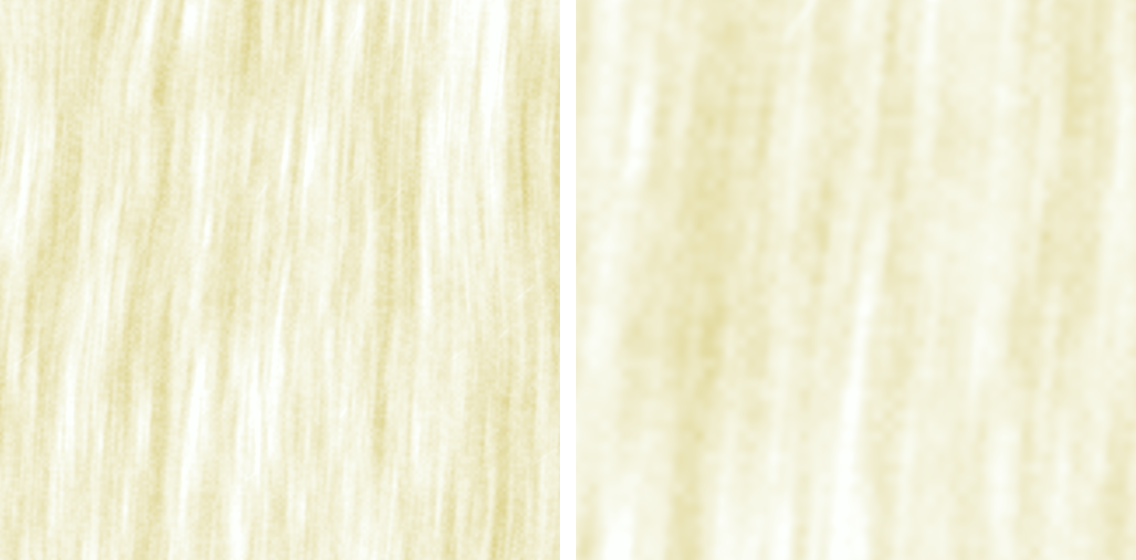
Left, the full canvas; right, a detail of the centre.
This texture is drawn by a WebGL 2 fragment shader. Its source:

```glsl
#version 300 es
precision highp float;

uniform vec2 u_resolution;
out vec4 fragColor;

#define SHADE_COLOR vec3(0.90, 0.87, 0.66)
#define LIGHT_COLOR vec3(0.97, 0.97, 0.91)
#define MEAN_TONE 0.78
#define CONTRAST 1.0
#define LEAN 0.05
#define BEND 0.065
#define GRAIN 0.32
#define STRAY_COUNT 14
#define STRAY_STRENGTH 0.2

float hash(vec2 p) {
    return fract(sin(dot(p, vec2(127.1, 311.7))) * 43758.5453);
}

// Smooth value noise centred on zero
float noise(vec2 p) {
    vec2 cell = floor(p);
    vec2 f = fract(p);
    f = f * f * (3.0 - 2.0 * f);
    float bottom = mix(hash(cell), hash(cell + vec2(1.0, 0.0)), f.x);
    float top = mix(hash(cell + vec2(0.0, 1.0)), hash(cell + vec2(1.0, 1.0)), f.x);
    return mix(bottom, top, f.y) - 0.5;
}

// Lean the fibres to the right and let whole tufts bend
vec2 combed(vec2 p) {
    float bend = BEND * noise(p * vec2(3.0, 2.2) + 17.3);
    float ripple = 0.012 * noise(p * vec2(9.0, 5.0) + 41.7);
    return vec2(p.x - LEAN * p.y + bend + ripple, p.y);
}

// Stretched layers from broad tufts down to single hairs
float fibres(vec2 p) {
    float tone = 0.72 * noise(p * vec2(7.0, 1.6) + 3.1);
    tone += 0.74 * noise(p * vec2(22.0, 2.2) + 29.4);
    tone += 0.68 * noise(p * vec2(48.0, 4.5) + 53.8);
    tone += 0.62 * noise(p * vec2(90.0, 8.0) + 71.2);
    tone += 0.44 * noise(p * vec2(145.0, 16.0) + 97.6);
    return tone;
}

// Distance from p to the segment a-b, and position along it
vec2 segment(vec2 p, vec2 a, vec2 b) {
    vec2 along = b - a;
    float t = clamp(dot(p - a, along) / dot(along, along), 0.0, 1.0);
    return vec2(length(p - a - along * t), t);
}

// Short pale hairs lying across the others
float strayHairs(vec2 p) {
    float glow = 0.0;
    for (int i = 0; i < STRAY_COUNT; i++) {
        float id = float(i);
        vec2 root = vec2(hash(vec2(id, 1.7)), hash(vec2(id, 5.3)));
        float angle = mix(0.4, 1.35, hash(vec2(id, 9.1)));
        float reach = mix(0.03, 0.08, hash(vec2(id, 13.9)));
        vec2 hit = segment(p, root, root + reach * vec2(cos(angle), sin(angle)));
        float fade = 4.0 * hit.y * (1.0 - hit.y);
        glow = max(glow, fade * (1.0 - smoothstep(0.0005, 0.0045, hit.x)));
    }
    return glow;
}

void main() {
    vec2 p = gl_FragCoord.xy / u_resolution.y;
    float tone = MEAN_TONE + CONTRAST * fibres(combed(p));

    // Mottling, stronger in the shaded streaks
    float mottle = noise(p * 160.0 + 11.9) + 0.6 * noise(p * 75.0 + 63.5);
    tone += GRAIN * mottle * mix(1.4, 0.6, clamp(tone, 0.0, 1.0));

    tone += STRAY_STRENGTH * strayHairs(p);
    vec3 color = mix(SHADE_COLOR, LIGHT_COLOR, clamp(tone, -0.45, 1.33));
    fragColor = vec4(min(color, 1.0), 1.0);
}
```
